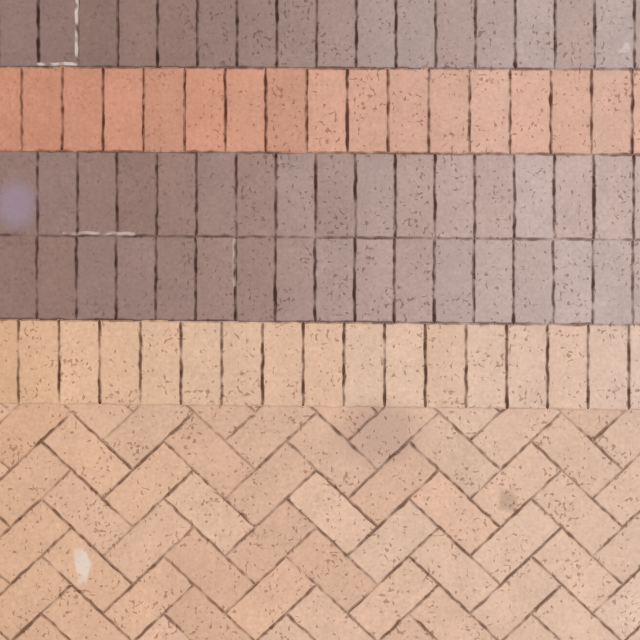
A Shadertoy shader for this texture:

```glsl
#define ROW_BASE 0.3698
#define ROW_HEIGHT 0.1315
#define WARM_PITCH 0.0636
#define GREY_PITCH 0.0621
#define WEAVE_PERIOD vec2(0.1914, 0.0898)
#define WEAVE_CENTER vec2(0.4232, 0.2435)
#define JOINT_WIDTH 0.0011
#define JOINT_WOBBLE 0.0020
#define PIT_LEVEL 0.22
#define PIT_STRENGTH 0.55
#define TONE_SPREAD 0.045

struct Brick { float edge; vec2 id; vec3 tone; float jointDepth; };

vec2 hash2(vec2 p) {
    vec3 q = fract(p.xyx * vec3(0.1031, 0.1030, 0.0973));
    q += dot(q, q.yzx + 33.33);
    return fract((q.xx + q.yz) * q.zy);
}

float corner(vec2 cell, vec2 f) {
    return dot(hash2(cell) * 2.0 - 1.0, f);
}

float gradientNoise(vec2 p) {
    vec2 i = floor(p), f = p - i;
    vec2 u = f * f * f * (f * (f * 6.0 - 15.0) + 10.0);
    vec2 e = vec2(1.0, 0.0);
    return mix(mix(corner(i, f), corner(i + e, f - e), u.x),
               mix(corner(i + e.yx, f - e.yx), corner(i + 1.0, f - 1.0), u.x), u.y);
}

float fbm(vec2 p) {
    float sum = 0.0, amp = 0.6;
    for (int i = 0; i < 4; i++) {
        sum += amp * gradientNoise(p);
        p = p * 2.03 + 17.0;
        amp *= 0.55;
    }
    return sum;
}

// Soft elliptical stain
float blob(vec2 p, vec2 center, vec2 radius) {
    float r = length((p - center) / radius);
    return 1.0 - smoothstep(0.35, 1.0, r);
}

// Thin straight chalky streak
float streak(vec2 p, vec2 a, vec2 b, float px) {
    vec2 ab = b - a;
    float h = clamp(dot(p - a, ab) / dot(ab, ab), 0.0, 1.0);
    return 1.0 - smoothstep(0.001, 0.0025 + px, length(p - a - ab * h));
}

// Upright bricks in straight courses, numbered from the bottom
Brick courseBrick(vec2 p, float y, float x) {
    float level = (y - ROW_BASE) / ROW_HEIGHT;
    float row = floor(level);
    bool sandy = row < 0.5;
    bool red = row > 2.5 && row < 3.5;
    float pitch = sandy || red ? WARM_PITCH : GREY_PITCH;
    float shift = sandy ? 0.0286 : red ? 0.0339 : row < 1.5 ? 0.0573 : row < 2.5 ? 0.0586 : 0.0599;
    float column = (p.x - shift) / pitch;
    vec2 f = fract(vec2(column, level));
    vec2 d = min(f, 1.0 - f) * vec2(pitch, ROW_HEIGHT);
    vec3 tone = mix(vec3(0.59, 0.48, 0.45), vec3(0.775, 0.685, 0.655), smoothstep(0.1, 1.0, x));
    if (red) tone = mix(vec3(0.79, 0.56, 0.46), vec3(0.85, 0.685, 0.61), smoothstep(0.1, 0.9, x));
    if (sandy) tone = mix(vec3(0.865, 0.70, 0.57), vec3(0.865, 0.75, 0.68), x);
    if (row > 3.5) tone *= 0.96;
    float depth = d.x < d.y ? 0.85 : 0.5;
    if (sandy && f.y < 0.5 && d.y < d.x) depth = 0.15;
    return Brick(min(d.x, d.y), vec2(floor(column), row + 40.0), tone, depth);
}

// Diagonal herringbone: two cells per brick, four-cell cycle
Brick weaveBrick(vec2 p, float x) {
    vec2 st = (p - WEAVE_CENTER) / WEAVE_PERIOD * vec2(4.0, 2.0) + vec2(0.5, 1.5);
    vec2 q = 0.5 * vec2(st.x + st.y, st.y - st.x);
    vec2 cell = floor(q);
    float k = mod(cell.x - cell.y, 4.0);
    bool rising = k < 1.5;
    vec2 origin = rising ? cell - vec2(k, 0.0) : cell - vec2(0.0, 3.0 - k);
    vec2 size = rising ? vec2(2.0, 1.0) : vec2(1.0, 2.0);
    vec2 d = min(q - origin, size - q + origin);
    vec3 tone = mix(vec3(0.85, 0.685, 0.57), vec3(0.865, 0.735, 0.655), x);
    float depth = rising == (d.y < d.x) ? 0.62 : 0.5;
    return Brick(min(d.x, d.y) * 0.066, origin + 90.0, tone, depth);
}

void mainImage(out vec4 fragColor, in vec2 fragCoord) {
    vec2 uv = fragCoord / iResolution.xy;
    float px = 1.0 / iResolution.y;
    vec2 wobble = vec2(gradientNoise(uv * 55.0), gradientNoise(uv * 55.0 + 71.0));
    vec2 p = uv + wobble * JOINT_WOBBLE;
    float y = p.y + uv.x * mix(0.015, 0.003, uv.y);
    Brick brick;
    if (y > ROW_BASE) brick = courseBrick(p, y, uv.x);
    else brick = weaveBrick(p, uv.x);

    // Brick tone, mottling and grain
    vec2 rnd = hash2(brick.id * 1.37) - 0.5;
    vec3 col = brick.tone * (1.0 + TONE_SPREAD * rnd.x);
    col *= 1.0 + rnd.y * vec3(0.01, 0.035, 0.055);
    float grain = gradientNoise(uv * 170.0) + 0.6 * gradientNoise(uv * 83.0 + 5.0);
    col *= 1.0 + 0.07 * fbm(uv * 16.0) + 0.065 * grain;
    col = mix(col, vec3(0.72, 0.59, 0.54), 0.5 * blob(uv, vec2(0.592, 0.322), vec2(0.09, 0.07)));

    // Fine dark pits in patches, sparser toward the upper left
    float patchy = 0.35 * gradientNoise(uv * 22.0 + 3.0);
    float pit = max(gradientNoise(uv * vec2(165.0, 125.0) + 9.0),
                    gradientNoise(uv * vec2(110.0, 150.0) + 51.0) - 0.05) + patchy;
    float pitMask = smoothstep(PIT_LEVEL, PIT_LEVEL + 0.3, pit);
    float wear = mix(0.35, 1.0, max(smoothstep(0.1, 0.5, uv.x), 1.0 - smoothstep(0.45, 0.55, uv.y)));
    col = mix(col, col * vec3(0.70, 0.61, 0.58), pitMask * wear * PIT_STRENGTH);

    // Ragged joints that fade in and out, with a soft shadow
    float rough = gradientNoise(uv * 23.0 + 31.0);
    float crumble = gradientNoise(uv * 75.0 + 13.0);
    float width = JOINT_WIDTH * (1.0 + 0.9 * rough + 0.9 * crumble);
    float joint = 1.0 - smoothstep(width - px * 0.5, width + px + 0.001, brick.edge);
    float shade = 1.0 - smoothstep(0.0, 0.006, brick.edge);
    float depth = brick.jointDepth * clamp(0.75 + 1.1 * rough + 0.8 * crumble + 0.4 * rnd.x, 0.12, 1.2);
    col *= 1.0 - 0.09 * shade * depth;
    col = mix(col, col * vec3(0.47, 0.40, 0.37), joint * min(depth, 1.0));
    float seam = 1.0 - smoothstep(0.0, 0.003, abs(y - ROW_BASE));
    col = mix(col, vec3(0.73, 0.57, 0.48), seam * 0.25);

    // Pale mortar streaks, chips and stains
    float chalk = streak(p, vec2(0.06, 0.900), vec2(0.120, 0.900), px);
    chalk = max(chalk, streak(p, vec2(0.120, 0.900), vec2(0.120, 1.0), px));
    chalk = max(chalk, 0.7 * streak(p, vec2(0.10, 0.636), vec2(0.21, 0.635), px));
    chalk = max(chalk, 0.6 * streak(p, vec2(0.366, 0.555), vec2(0.366, 0.625), px));
    chalk *= smoothstep(-0.4, 0.15, gradientNoise(uv * 60.0));
    vec2 ragged = uv + wobble * 0.015;
    chalk = max(chalk, blob(ragged, vec2(0.129, 0.115), vec2(0.013, 0.038)));
    chalk = max(chalk, 0.6 * blob(ragged, vec2(0.977, 0.926), vec2(0.012, 0.009)));
    col = mix(col, vec3(0.90, 0.85, 0.81), chalk * 0.75);
    col = mix(col, vec3(0.63, 0.56, 0.65), 0.6 * blob(uv, vec2(0.025, 0.68), vec2(0.042, 0.05)));
    col *= 1.0 - 0.13 * blob(ragged, vec2(0.795, 0.218), vec2(0.022, 0.026));

    fragColor = vec4(clamp(col, 0.0, 1.0), 1.0);
}
```
